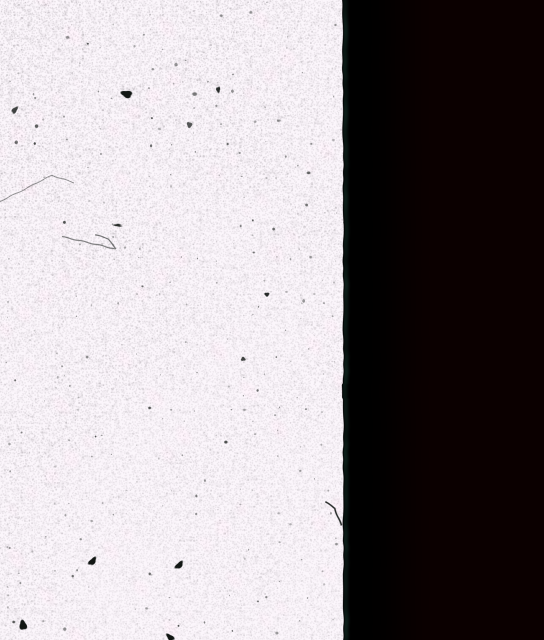
Write a WebGL 2 fragment shader that draws this texture.

```glsl
#version 300 es
precision highp float;

uniform vec2 u_resolution;
out vec4 fragColor;

const vec3 PAPER = vec3(0.985, 0.963, 0.985);
const vec3 INK = vec3(0.07, 0.09, 0.08);
const vec3 FRINGE = vec3(0.045, 0.115, 0.095);
const vec3 WARM_BLACK = vec3(0.043, 0.0, 0.0);

float hash(vec2 cell, float seed) {
  vec3 q = fract(vec3(cell.xyx + seed) * vec3(0.1031, 0.1030, 0.0973));
  q += dot(q, q.yzx + 33.33);
  return fract((q.x + q.y) * q.z);
}

// Coverage of a distance, softened over one pixel
float cover(float d, float aa) {
  return 1.0 - smoothstep(-aa, aa, d);
}

float segment(vec2 p, vec2 a, vec2 b) {
  vec2 d = b - a;
  return length(p - a - d * clamp(dot(p - a, d) / dot(d, d), 0.0, 1.0));
}

// Thin thread through three points
float thread(vec2 p, vec2 a, vec2 b, vec2 c, float width, float aa) {
  p += 0.0006 * sin(p.yx * 230.0);
  return cover(min(segment(p, a, b), segment(p, b, c)) - width, aa);
}

// Elongated fleck with an uneven rim
float fleck(vec2 p, vec2 centre, vec2 size, float angle, float aa) {
  vec2 q = p - centre;
  float c = cos(angle), s = sin(angle);
  q = vec2(c * q.x + s * q.y, c * q.y - s * q.x) / size;
  float rim = 1.0 + 0.16 * sin(atan(q.y, q.x) * 3.0 + centre.x * 90.0);
  return cover((length(q) - rim) * min(size.x, size.y), aa);
}

// Random dots, at most one per cell; radius is in canvas heights
float specks(vec2 p, float density, float chance, float radius, float seed, float aa) {
  vec2 cell = floor(p * density);
  vec2 jitter = vec2(hash(cell, seed + 1.7), hash(cell, seed + 5.3));
  vec2 q = (fract(p * density) - mix(vec2(0.25), vec2(0.75), jitter)) / density;
  q.x *= mix(0.75, 1.35, hash(cell, seed + 9.1));
  float grow = mix(0.55, 1.25, pow(hash(cell, seed + 13.9), 2.0));
  float tone = mix(0.45, 1.0, hash(cell, seed + 21.3));
  return cover(length(q) - radius * grow, aa) * tone * step(hash(cell, seed), chance);
}

// Cellular noise: distance to the nearest feature point
float cellular(vec2 p, float seed) {
  vec2 base = floor(p);
  float nearest = 2.0;
  for (int y = -1; y <= 1; y++) {
    for (int x = -1; x <= 1; x++) {
      vec2 cell = base + vec2(x, y);
      vec2 point = cell + vec2(hash(cell, seed), hash(cell, seed + 7.7));
      nearest = min(nearest, length(p - point));
    }
  }
  return nearest;
}

float waves(vec2 p) {
  return sin(p.x * 17.0 + 2.0 * sin(p.y * 9.0)) * 0.5
       + sin(p.y * 29.0 - p.x * 21.0) * 0.3 + sin(p.x * 53.0 + p.y * 41.0) * 0.2;
}

vec3 paper(vec2 p, float aa) {
  // Fine grain, denser towards the top left
  float dense = 0.85 + 0.3 * p.y - 0.25 * p.x + 0.12 * waves(p);
  float fine = 1.0 - smoothstep(0.05, 0.55, cellular(p * 250.0, 3.0));
  float patches = smoothstep(0.35, 0.85, cellular(p * 115.0, 11.0));
  float dust = specks(p, 190.0, 0.3, 0.0016, 31.0, aa);
  vec3 col = PAPER - dense * (0.065 * fine + 0.035 * patches + 0.11 * dust);
  col += vec3(0.012, -0.008, 0.0) * smoothstep(0.5, 1.0, waves(p * 2.3 + 4.0));

  // Scattered dark dots
  float ink = 0.75 * specks(p, 24.0, 0.23, 0.0023, 47.0, aa);
  ink = max(ink, 0.5 * specks(p + 0.013, 55.0, 0.12, 0.0015, 63.0, aa));

  // Larger flecks
  ink = max(ink, fleck(p, vec2(0.198, 0.853), vec2(0.0085, 0.0055), -0.2, aa));
  ink = max(ink, 0.8 * fleck(p, vec2(0.023, 0.828), vec2(0.006, 0.0035), 0.9, aa));
  ink = max(ink, 0.9 * fleck(p, vec2(0.341, 0.860), vec2(0.003, 0.0045), 0.0, aa));
  ink = max(ink, 0.7 * fleck(p, vec2(0.296, 0.805), vec2(0.004, 0.0045), 0.3, aa));
  ink = max(ink, 0.9 * fleck(p, vec2(0.184, 0.648), vec2(0.006, 0.002), -0.1, aa));
  ink = max(ink, 0.9 * fleck(p, vec2(0.417, 0.540), vec2(0.0036, 0.003), 0.0, aa));
  ink = max(ink, 0.8 * fleck(p, vec2(0.380, 0.439), vec2(0.0034, 0.003), 0.0, aa));
  ink = max(ink, fleck(p, vec2(0.1445, 0.123), vec2(0.0075, 0.0042), 0.8, aa));
  ink = max(ink, fleck(p, vec2(0.280, 0.117), vec2(0.0075, 0.004), 0.75, aa));
  ink = max(ink, fleck(p, vec2(0.036, 0.023), vec2(0.0055, 0.0075), 0.2, aa));
  ink = max(ink, fleck(p, vec2(0.266, 0.004), vec2(0.007, 0.004), -0.7, aa));

  // Fibres
  ink = max(ink, 0.48 * thread(p, vec2(-0.01, 0.680), vec2(0.081, 0.726), vec2(0.115, 0.715), 0.0007, aa));
  ink = max(ink, 0.55 * thread(p, vec2(0.098, 0.630), vec2(0.137, 0.621), vec2(0.181, 0.611), 0.0009, aa));
  ink = max(ink, 0.6 * thread(p, vec2(0.181, 0.611), vec2(0.169, 0.627), vec2(0.150, 0.633), 0.0009, aa));
  ink = max(ink, 0.9 * thread(p, vec2(0.509, 0.215), vec2(0.523, 0.206), vec2(0.533, 0.180), 0.0012, aa));
  return mix(col, INK, ink);
}

void main() {
  vec2 p = gl_FragCoord.xy / u_resolution.y;
  float aa = 0.75 / u_resolution.y;

  // Slightly ragged paper edge
  float edge = 0.5362 - 0.0012 * smoothstep(0.65, 1.0, p.y);
  edge += 0.0005 * sin(p.y * 61.0) + 0.0004 * sin(p.y * 187.0 + 2.0 * sin(p.y * 43.0));
  edge -= 0.0016 * smoothstep(0.375, 0.38, p.y) * (1.0 - smoothstep(0.398, 0.402, p.y));
  float inside = p.x - edge;

  // Black field, warming to the right, with a green fringe at the edge
  vec3 dark = WARM_BLACK * smoothstep(0.03, 0.15, inside);
  float glow = (1.0 - smoothstep(0.004, 0.012, inside)) * smoothstep(0.0, 0.003, inside);
  dark += FRINGE * glow * (0.8 + 0.25 * sin(p.y * 23.0 + 1.0) * sin(p.y * 71.0));

  fragColor = vec4(mix(dark, paper(p, aa), cover(inside, aa)), 1.0);
}
```
